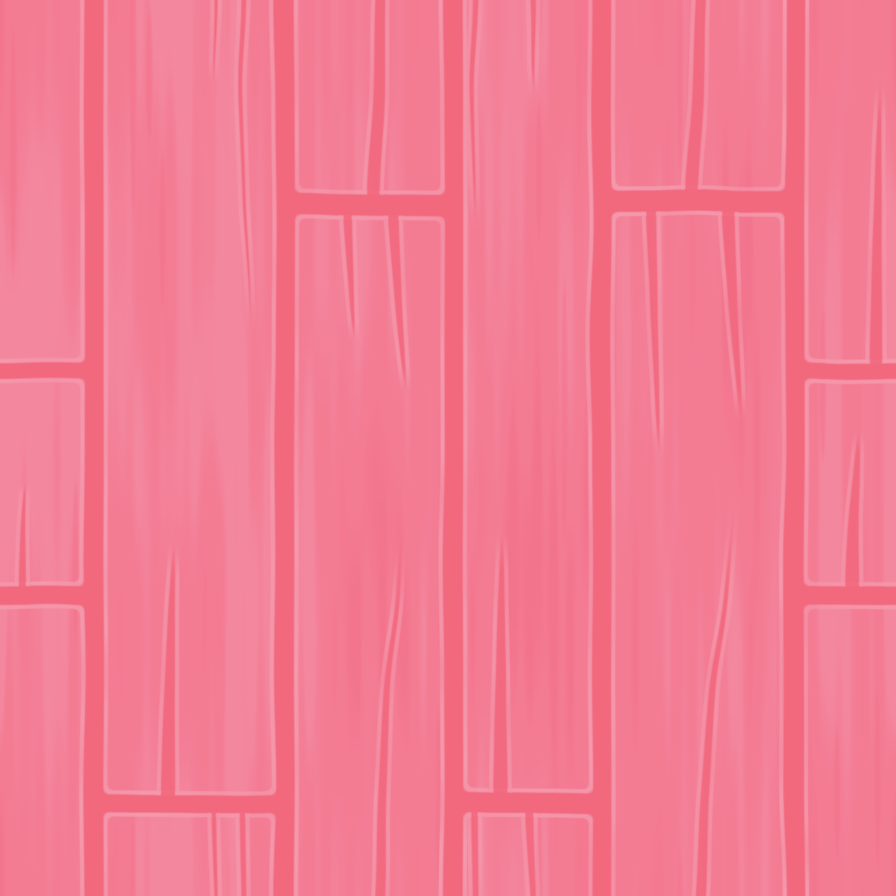
Write a WebGL 2 fragment shader that draws this texture.

```glsl
#version 300 es
precision highp float;
// Seamless pink painted wood: five upright planks with staggered joints, cracks and soft grain.

uniform vec2 u_resolution;
out vec4 fragColor;

const vec3 BASE = vec3(0.952, 0.488, 0.578);
const vec3 PALE = vec3(0.955, 0.535, 0.625);
const vec3 DEEP = vec3(0.950, 0.440, 0.540);
const vec3 RIM  = vec3(0.958, 0.600, 0.675);
const vec3 GAP  = vec3(0.950, 0.408, 0.492);

const float SEAM_HALF = 0.0103;   // half width of the upright gaps
const float RIM_OFFSET = 0.0030;  // distance of the light line from a gap
const float RIM_HALF = 0.0021;
const float CORNER = 0.008;       // rounding of plank corners
const float WOBBLE = 0.0032;      // hand-drawn waver of the lines
const int STREAKS = 16;

const int PLANKS = 5;
const float SEAM[PLANKS] = float[](0.105, 0.318, 0.506, 0.671, 0.887);

const int JOINTS = 6;
// plank, height, half thickness, width of falling cracks
const vec4 JOINT[JOINTS] = vec4[](
    vec4(0, 0.103, 0.0095, 0.0030), vec4(1, 0.772, 0.0115, 0.0060),
    vec4(2, 0.104, 0.0110, 0.0045), vec4(3, 0.776, 0.0115, 0.0070),
    vec4(4, 0.586, 0.0085, 0.0000), vec4(4, 0.335, 0.0100, 0.0050));
// rising crack: x, lean, length, half width
const vec4 RISING[JOINTS] = vec4[](
    vec4(0.185, 0.010, 0.30, 0.008), vec4(0.418, 0.028, 0.64, 0.007),
    vec4(0.556, 0.005, 0.31, 0.008), vec4(0.773, 0.045, 0.67, 0.007),
    vec4(0.975, 0.008, 0.33, 0.007), vec4(0.948, 0.013, 0.19, 0.008));
// pair of further cracks: x, length, x, length (negative lengths rise)
const vec4 FALLING[JOINTS] = vec4[](
    vec4(0.236, 0.20, 0.268, 0.48), vec4(0.389, 0.155, 0.440, 0.215),
    vec4(0.527, 0.36, 0.588, 0.215), vec4(0.728, 0.295, 0.814, 0.25),
    vec4(0.0), vec4(0.022, -0.13, 0.0, 0.0));

float hash(vec2 p) {
    vec3 q = fract(p.xyx * 0.1031);
    q += dot(q, q.yzx + 33.33);
    return fract((q.x + q.y) * q.z);
}

// Value noise that repeats over the unit square.
float noise(vec2 p, vec2 cells) {
    vec2 q = p * cells, i = floor(q), f = fract(q);
    f = f * f * (3.0 - 2.0 * f);
    vec2 a = mod(i, cells), b = mod(i + 1.0, cells);
    return mix(mix(hash(a), hash(vec2(b.x, a.y)), f.x),
               mix(hash(vec2(a.x, b.y)), hash(b), f.x), f.y);
}

float wrapped(float d) { return fract(d + 0.5) - 0.5; }

float smoothMin(float a, float b, float k) {
    float h = max(k - abs(a - b), 0.0) / k;
    return min(a, b) - h * h * k * 0.25;
}

float fill(float d, float soft) { return 1.0 - smoothstep(-soft, soft, d); }

float rimLine(float d, float soft) { return fill(abs(d - RIM_OFFSET) - RIM_HALF, soft); }

// Tapered crack; x returns the dark core, y the light rim.
vec2 crack(vec2 p, vec2 foot, float lean, float len, float width, float soft) {
    if (len == 0.0) return vec2(0.0);
    float t = fract(sign(len) * (p.y - foot.y)) / abs(len);
    if (t >= 1.0) return vec2(0.0);
    float waver = WOBBLE * (noise(p + foot, vec2(1.0, 9.0)) - 0.5) * 2.0;
    float d = abs(wrapped(p.x - foot.x - lean * pow(t, 1.5) - waver)) - width * pow(1.0 - t, 0.7);
    float fade = 1.0 - smoothstep(0.82, 1.0, t);
    return vec2(fill(d, soft), rimLine(d, soft) * 0.8) * fade;
}

// Brushed wood tone, with long streaks and broad patches.
vec3 wood(vec2 p) {
    float patches = noise(p, vec2(7.0, 4.0));
    float grain = 0.55 * noise(p, vec2(38.0, 3.0)) + 0.45 * noise(p, vec2(110.0, 4.0));
    float tone = (grain - 0.5) * mix(0.5, 1.5, patches) + (noise(p.yx, vec2(3.0, 6.0)) - 0.5) * 0.35;
    vec3 col = mix(BASE, PALE, smoothstep(0.02, 0.38, tone) * 0.9);
    col = mix(col, DEEP, smoothstep(0.08, 0.50, -tone) * 0.75);
    for (int i = 0; i < STREAKS; i++) {
        vec2 seed = vec2(float(i) + 3.0, 17.0);
        float len = mix(0.12, 0.40, hash(seed));
        float t = fract(p.y - hash(seed + 5.0)) / len;
        float width = 0.0035 * max(4.0 * t * (1.0 - t), 0.0);
        float d = abs(wrapped(p.x - hash(seed + 9.0))) - width;
        col = mix(col, DEEP, 0.55 * fill(d, 0.0025) * step(t, 1.0) * smoothstep(0.0, 0.002, width));
    }
    return col;
}

void main() {
    vec2 p = gl_FragCoord.xy / u_resolution;
    float soft = max(0.0012, 0.8 / u_resolution.y);

    // Upright seams between planks
    float gap = 1.0;
    for (int i = 0; i < PLANKS; i++) {
        float waver = WOBBLE * (noise(vec2(SEAM[i], p.y), vec2(64.0, 8.0)) - 0.5);
        gap = min(gap, abs(wrapped(p.x - SEAM[i] + waver)) - SEAM_HALF - waver * 0.5);
    }

    // Joints across planks, and the cracks that start there
    vec2 cracks = vec2(0.0);
    for (int i = 0; i < JOINTS; i++) {
        vec4 j = JOINT[i], r = RISING[i], f = FALLING[i];
        int plank = int(j.x);
        float left = SEAM[plank];
        float span = fract(SEAM[(plank + 1) % PLANKS] - left);
        if (fract(p.x - left) < span) {
            float waver = WOBBLE * (noise(vec2(p.x, j.y), vec2(18.0, 32.0)) - 0.5);
            gap = smoothMin(gap, abs(wrapped(p.y - j.y + waver)) - j.z, CORNER);
        }
        cracks = max(cracks, crack(p, vec2(r.x, j.y), r.y, r.z, r.w, soft));
        cracks = max(cracks, crack(p, vec2(f.x, j.y), 0.006, -f.y, j.w * 0.8, soft));
        cracks = max(cracks, crack(p, vec2(f.z, j.y), 0.012, -f.w, j.w, soft));
    }

    // Light brushed rims first, dark gaps over them
    float brush = mix(0.55, 1.0, noise(p, vec2(24.0, 20.0)));
    vec3 col = wood(p);
    col = mix(col, RIM, max(rimLine(gap, soft), cracks.y) * brush);
    col = mix(col, GAP, max(fill(gap, soft), cracks.x * 0.9));
    fragColor = vec4(col, 1.0);
}
```
